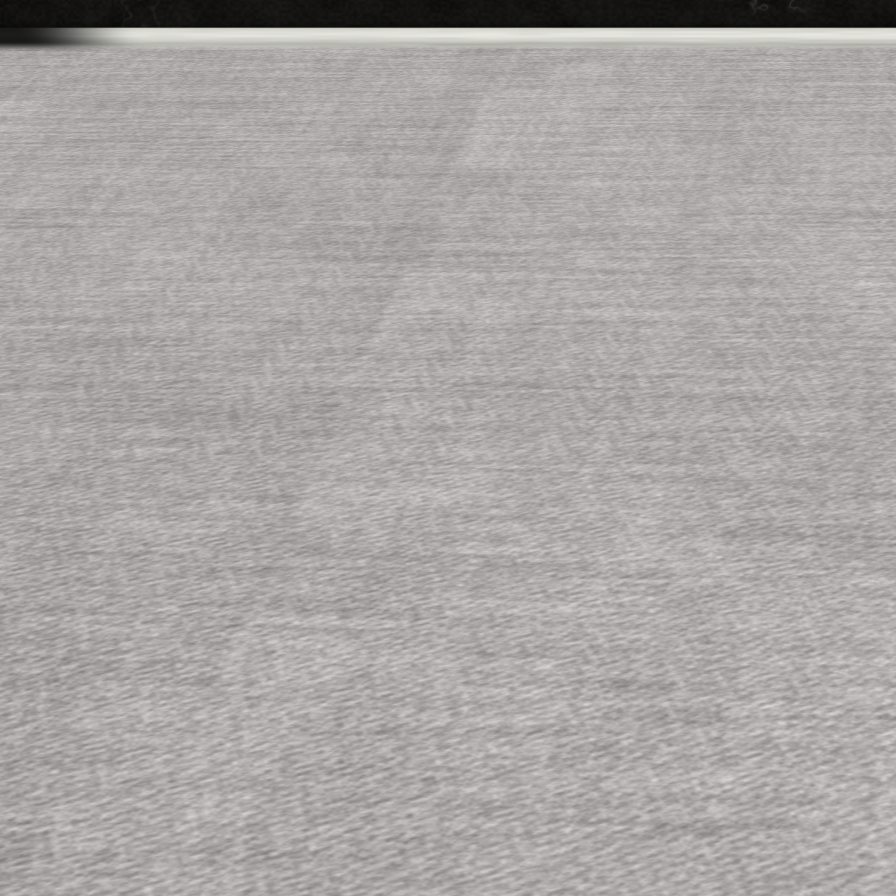
A Shadertoy shader for this texture:

```glsl
// Pale woven carpet receding toward a lit metal trim and a dark stone wall.

const vec3 CARPET = vec3(0.675, 0.662, 0.656);
const vec3 TRIM = vec3(0.80, 0.80, 0.775);
const vec3 STONE = vec3(0.075, 0.073, 0.066);
const vec2 VANISH = vec2(0.97, 1.84);   // where the floor lines converge
const float DEPTH = 2.6;                // stretch of the floor along the view
const float THREADS = 200.0;            // threads per floor unit
const float SEAM = -0.453;              // floor x of the faint seam
const float WALL_Y = 0.969;
const float TRIM_Y = 0.947;
const float GRAIN = 0.17;
const float TWILL = 0.030;
const float STREAK = 0.10;
const float BLOTCH = 0.055;

float hash(vec2 p) {
    return fract(sin(dot(p, vec2(127.1, 311.7))) * 43758.547);
}

// Value noise centred on zero.
float noise(vec2 p) {
    vec2 i = floor(p), f = fract(p);
    f = f * f * (3.0 - 2.0 * f);
    float low = mix(hash(i), hash(i + vec2(1, 0)), f.x);
    float high = mix(hash(i + vec2(0, 1)), hash(i + vec2(1, 1)), f.x);
    return mix(low, high, f.y) - 0.5;
}

float fbm(vec2 p) {
    float sum = 0.0, gain = 0.5;
    for (int i = 0; i < 4; i++) {
        sum += gain * noise(p);
        p = p * 2.03 + 17.3;
        gain *= 0.5;
    }
    return sum;
}

vec3 carpet(vec2 uv) {
    float w = VANISH.y - uv.y;
    vec2 ground = vec2((uv.x - VANISH.x) / w, DEPTH / w);
    float near = smoothstep(0.85, 1.75, w);

    // Diagonal twill, broken up by uneven yarn
    vec2 thread = ground * THREADS;
    float wobble = 2.4 * noise(thread * 0.23);
    float twill = sin(3.6 * (thread.x * 0.6 - thread.y) + wobble);
    vec2 slant = vec2(thread.x + 0.5 * thread.y, thread.y * 1.5 - thread.x * 0.5);
    float grain = noise(slant) + 0.5 * noise(slant * 1.9 + 31.0);

    // Long weft streaks, short warp marks and soft wear
    float streak = noise(vec2(ground.x * 17.0, ground.y * 190.0))
                 * (0.55 + 1.2 * abs(noise(ground * vec2(7.0, 23.0))))
                 + 0.35 * noise(vec2(ground.x * 8.0, ground.y * 65.0) + 9.0);
    float warp = noise(vec2(thread.x * 0.65, thread.y * 0.10));
    float blotch = fbm(uv * vec2(5.0, 9.0) + 4.0);

    // Pale patches to the right of the seam, a darker edge to its left
    float side = ground.x - SEAM;
    float edge = smoothstep(-0.004, 0.004, side);
    float patches = smoothstep(-0.3, 0.9, sin(uv.y * 32.0 - 0.7));
    float reach = smoothstep(0.17, 0.26, uv.y);
    float seam = edge * exp(-max(side, 0.0) * 14.0) * 0.034 * patches
               - (1.0 - edge) * exp(min(side, 0.0) * 11.0) * 0.014;

    float tone = GRAIN * grain * mix(0.50, 0.90, near)
               + TWILL * twill * near
               + STREAK * streak + 0.045 * warp
               + BLOTCH * blotch + seam * reach;
    tone += 0.012 * smoothstep(0.2, 1.0, uv.x);
    return CARPET + tone * vec3(1.0, 0.99, 0.99);
}

vec3 trim(vec2 uv) {
    float h = (uv.y - TRIM_Y) / (WALL_Y - TRIM_Y);
    float sheen = 0.09 * exp(-pow((h - 0.66) / 0.25, 2.0));
    float groove = 0.09 * exp(-pow((h - 0.16) / 0.14, 2.0));
    float brushed = 0.06 * noise(vec2(uv.x * 22.0, uv.y * 420.0));
    return TRIM + sheen - groove + brushed;
}

vec3 stone(vec2 uv) {
    vec2 p = uv * vec2(30.0, 42.0);
    float cloud = fbm(p);
    float vein = exp(-abs(fbm(p * 0.65 + 8.0)) * 65.0);
    vein *= smoothstep(0.08, 0.32, noise(uv * vec2(13.0, 25.0) + 2.0));
    float speck = noise(uv * 310.0);
    return STONE + 0.05 * cloud + 0.12 * vein + 0.035 * speck;
}

void mainImage(out vec4 fragColor, in vec2 fragCoord) {
    vec2 uv = fragCoord / iResolution.xy;
    float px = 1.0 / iResolution.y;

    vec3 color = carpet(uv);
    color = mix(color, trim(uv), smoothstep(TRIM_Y - 0.003, TRIM_Y + 0.003, uv.y));

    // Shadow tapering in from the left along the trim
    float across = 1.0 - smoothstep(0.03, 0.17, uv.x + 0.7 * (uv.y - TRIM_Y));
    float along = smoothstep(TRIM_Y - 0.006, TRIM_Y + 0.007, uv.y);
    color *= 1.0 - 0.88 * across * along;

    // Stone wall with a thin contact shadow above the trim
    float wall = smoothstep(WALL_Y - px, WALL_Y + px, uv.y);
    float contact = 1.0 - 0.45 * exp(-max(uv.y - WALL_Y, 0.0) * 220.0);
    color = mix(color, stone(uv) * contact, wall);

    fragColor = vec4(clamp(color, 0.0, 1.0), 1.0);
}
```
